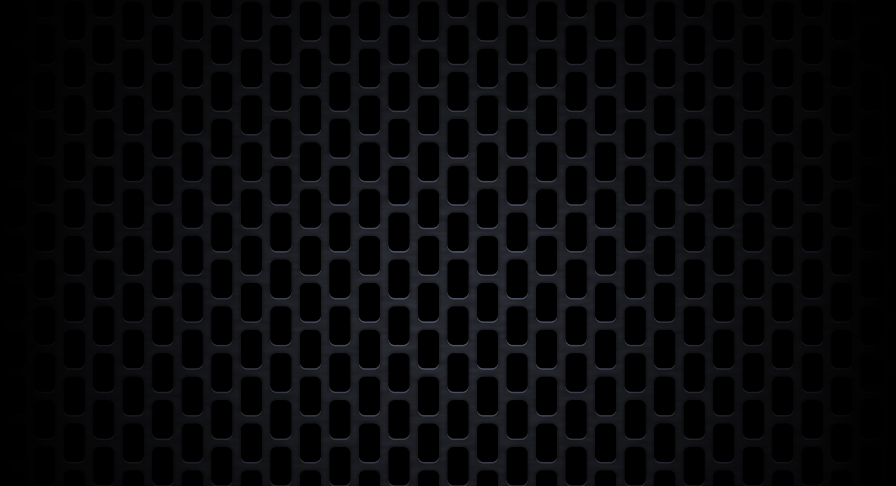
Reproduce this pattern procedurally as a WebGL 1 fragment shader.

```glsl
precision highp float;
// Dark perforated metal sheet: staggered rounded slots under a soft central light.

uniform vec2 u_resolution;

vec2 hashGradient(vec2 cell) {
  float angle = 6.2832 * fract(sin(dot(cell, vec2(127.1, 311.7))) * 4375.85);
  return vec2(cos(angle), sin(angle));
}

float gradientNoise(vec2 p) {
  vec2 i = floor(p), f = fract(p);
  vec2 u = f * f * f * (f * (f * 6.0 - 15.0) + 10.0);
  float a = dot(hashGradient(i), f);
  float b = dot(hashGradient(i + vec2(1, 0)), f - vec2(1, 0));
  float c = dot(hashGradient(i + vec2(0, 1)), f - vec2(0, 1));
  float d = dot(hashGradient(i + vec2(1, 1)), f - vec2(1, 1));
  return mix(mix(a, b, u.x), mix(c, d, u.x), u.y);
}

// Signed distance to the nearest slot; one unit is one column pitch
float slotDistance(vec2 p) {
  float column = floor(p.x - 0.014);
  float rowPitch = 1.587;
  float stagger = 0.5 * rowPitch * mod(column, 2.0);
  vec2 q = vec2(p.x - column - 0.514,
                mod(p.y + 0.12 - stagger + 0.5 * rowPitch, rowPitch) - 0.5 * rowPitch);
  vec2 corner = abs(q) - vec2(0.36, 0.65) + 0.22;
  return length(max(corner, 0.0)) + min(max(corner.x, corner.y), 0.0) - 0.22;
}

float coverage(float dist, float pixel) {
  return 1.0 - smoothstep(-0.6 * pixel, 0.6 * pixel, dist);
}

void main() {
  float columns = 30.35;
  float pixel = columns / u_resolution.x;
  vec2 p = gl_FragCoord.xy * pixel;

  // Central light, fading to near black at the sides
  vec2 fromLight = (p - vec2(15.2, 6.6)) / vec2(10.3, 10.0);
  float light = exp(-dot(fromLight, fromLight));
  light *= smoothstep(-0.5, 3.0, min(p.x, columns - p.x));

  // Horizontally smeared wear
  float wear = 0.22 * gradientNoise(p * vec2(0.8, 3.5))
             + 0.16 * gradientNoise(p * vec2(1.9, 8.0) + 17.0);
  vec3 color = vec3(0.155, 0.162, 0.19) * light * (1.0 + wear);

  // Slot with a soft dark rim and a lit lower lip
  float dist = slotDistance(p);
  float hole = coverage(dist, pixel);
  float lip = coverage(slotDistance(p + vec2(0.0, 0.055)), pixel) * (1.0 - hole);
  color *= 0.78 + 0.22 * smoothstep(0.0, 0.12, dist);
  color += vec3(0.20, 0.20, 0.26) * lip * light;
  color = mix(color, vec3(0.0, 0.0, 0.002), hole);

  gl_FragColor = vec4(color, 1.0);
}
```
